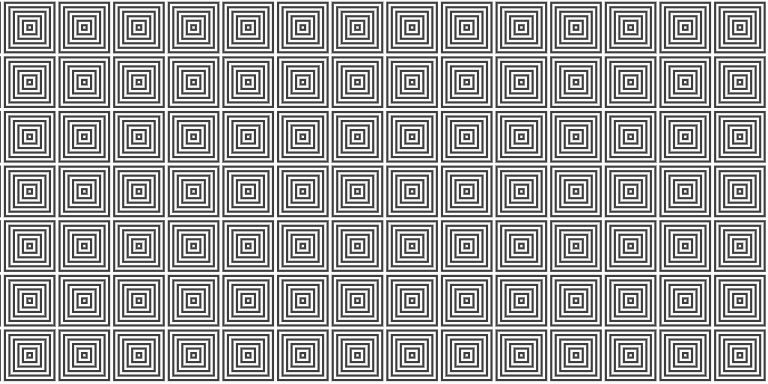
Write a WebGL 2 fragment shader that draws this pattern.

```glsl
#version 300 es
precision highp float;
// Grid of tiles, each made of six concentric dark square outlines on white.

#define TILE_SIZE 0.14227            // tile period, in canvas heights
#define FIRST_CENTER vec2(0.0773, 0.0747) // center of the lower left tile
#define RING_PITCH 0.0824            // ring spacing, in tiles
#define LINE_WIDTH 0.0392            // ring thickness, in tiles
#define INK vec3(0.24, 0.238, 0.242)
#define PAPER vec3(0.99)

uniform vec2 u_resolution;
out vec4 fragColor;

// Signed distance to the nearest square ring; p is relative to the tile center.
float ringDistance(vec2 p) {
    float radius = max(abs(p.x), abs(p.y));
    float offset = mod(radius, RING_PITCH) - 0.5 * RING_PITCH;
    return abs(offset) - 0.5 * LINE_WIDTH;
}

void main() {
    // Tile coordinates, centered on zero
    vec2 uv = gl_FragCoord.xy / u_resolution.y;
    vec2 tile = fract((uv - FIRST_CENTER) / TILE_SIZE + 0.5) - 0.5;

    // Pixel coverage of the line
    float pixel = 1.0 / (u_resolution.y * TILE_SIZE);
    float coverage = clamp(0.5 - ringDistance(tile) / pixel, 0.0, 1.0);

    fragColor = vec4(mix(PAPER, INK, coverage), 1.0);
}
```
